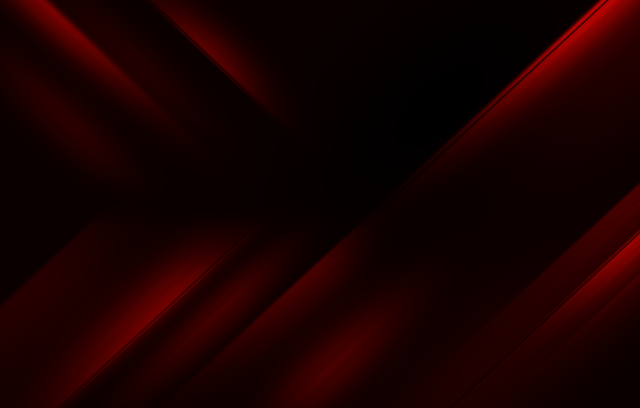
Write a Shadertoy shader that draws this background.

```glsl
// Dark red diagonal light beams that meet in a black hollow near the centre.
// Each beam is a Gaussian streak with its own softness on either side;
// brushed noise, dark hairlines and a horizontal seam add the fine detail.

const float RISE = 0.745;          // angle of beams climbing to the right
const float FALL = -0.755;         // angle of beams dropping to the right
const float SEAM_Y = 0.488;        // height where the left beam groups meet
const float AMBIENT = 0.040;
const float BRUSH_SCALE = 110.0;
const float BRUSH_AMOUNT = 0.20;
const float HAIRLINE_WIDTH = 0.0015;
const float HAIRLINE_DEPTH = 0.75;
const vec2 HOLLOW = vec2(1.08, 0.74);
const vec2 HOLLOW_SIZE = vec2(0.42, 0.20);

// Anchors shared by a beam and its hairline
const vec2 LOWER_KEY = vec2(0.420, 0.254);
const vec2 UPPER_KEY = vec2(1.486, 1.000);
const vec2 RIGHT_KEY = vec2(1.574, 0.430);
const vec2 LEFT_KEY = vec2(0.512, 0.865);

float hash(float n) {
    return fract(sin(n * 127.1) * 43758.5453);
}

float noise(float x) {
    float cell = floor(x);
    return mix(hash(cell), hash(cell + 1.0), smoothstep(0.0, 1.0, fract(x)));
}

// x runs along the beam, y across it
vec2 beamSpace(vec2 p, float angle) {
    float c = cos(angle), s = sin(angle);
    return vec2(c * p.x + s * p.y, c * p.y - s * p.x);
}

// widths: softness above and below; lengths: fade to the left and right
float beam(vec2 p, vec2 peak, float angle, vec2 widths, vec2 lengths) {
    vec2 q = beamSpace(p - peak, angle);
    float width = q.y > 0.0 ? widths.x : widths.y;
    float len = q.x < 0.0 ? lengths.x : lengths.y;
    q /= vec2(len, width);
    return exp(-dot(q, q));
}

float hairline(vec2 p, vec2 anchor, float angle) {
    float d = abs(beamSpace(p - anchor, angle).y);
    float edge = HAIRLINE_WIDTH + 1.0 / iResolution.y;
    return 1.0 - HAIRLINE_DEPTH * (1.0 - smoothstep(0.0, edge, d));
}

float brushed(vec2 p, float angle) {
    float v = beamSpace(p, angle).y * BRUSH_SCALE;
    float grain = 0.6 * noise(v) + 0.4 * noise(v * 2.3 + 17.0);
    return 1.0 + BRUSH_AMOUNT * (grain - 0.5);
}

float upperLeft(vec2 p) {
    float light = 0.38 * beam(p, vec2(0.113, 0.990), FALL, vec2(0.012, 0.055), vec2(0.30, 0.29));
    light += 0.12 * beam(p, vec2(0.164, 0.703), FALL, vec2(0.06), vec2(0.25, 0.20));
    light += 0.09 * beam(p, vec2(0.338, 0.836), FALL, vec2(0.06), vec2(0.30, 0.20));
    light += 0.29 * beam(p, LEFT_KEY, FALL, vec2(0.062, 0.005), vec2(0.19, 0.17));
    light *= hairline(p, LEFT_KEY, FALL);
    return light * smoothstep(SEAM_Y - 0.02, SEAM_Y + 0.10, p.y);
}

float lowerLeft(vec2 p) {
    float light = 0.36 * beam(p, LOWER_KEY, RISE, vec2(0.085, 0.004), vec2(0.36, 0.18));
    light += 0.18 * beam(p, LOWER_KEY, RISE, vec2(0.002, 0.024), vec2(0.32, 0.25));
    light += 0.11 * beam(p, vec2(0.080, 0.313), RISE, vec2(0.008, 0.16), vec2(0.40, 0.25));
    light += 0.21 * beam(p, vec2(0.553, 0.252), RISE, vec2(0.045, 0.055), vec2(0.28, 0.19));
    light += 0.22 * beam(p, vec2(0.768, 0.338), RISE, vec2(0.006, 0.075), vec2(0.32, 0.13));
    light += 0.23 * beam(p, vec2(0.820, 0.109), RISE, vec2(0.07), vec2(0.20, 0.23));
    light *= hairline(p, LOWER_KEY, RISE);
    return light * (1.0 - smoothstep(SEAM_Y - 0.06, SEAM_Y + 0.03, p.y));
}

float rightSide(vec2 p) {
    float light = 0.68 * beam(p, UPPER_KEY, RISE, vec2(0.007, 0.065), vec2(0.42, 0.40));
    light += 0.10 * beam(p, vec2(1.574, 0.930), RISE, vec2(0.05, 0.17), vec2(0.40));
    light *= hairline(p, UPPER_KEY - vec2(0.0, 0.008), RISE);

    float low = 0.23 * beam(p, vec2(1.574, 0.545), RISE, vec2(0.006, 0.10), vec2(0.34));
    low += 0.46 * beam(p, RIGHT_KEY, RISE, vec2(0.005, 0.062), vec2(0.25));
    low += 0.10 * beam(p, vec2(1.574, 0.324), RISE, vec2(0.005, 0.08), vec2(0.25));
    low += 0.08 * beam(p, vec2(1.200, 0.100), RISE, vec2(0.14), vec2(0.40, 0.30));
    return light + low * hairline(p, RIGHT_KEY, RISE);
}

void mainImage(out vec4 fragColor, in vec2 fragCoord) {
    // Height spans 0..1; width is fitted to the design's proportions
    vec2 p = fragCoord / iResolution.xy * vec2(1.574, 1.0);

    // Beam groups, each brushed along its own direction
    float light = upperLeft(p) * brushed(p, FALL);
    light += (lowerLeft(p) + rightSide(p)) * brushed(p, RISE);

    // Faint ambient light, swallowed by the central hollow
    vec2 hollow = beamSpace(p - HOLLOW, RISE) / HOLLOW_SIZE;
    light += AMBIENT * (1.0 - 0.95 * exp(-dot(hollow, hollow)));

    // Deep red with a trace of warmth in the brightest parts
    fragColor = vec4(light, 0.03 * light * light, 0.01 * light * light, 1.0);
}
```
